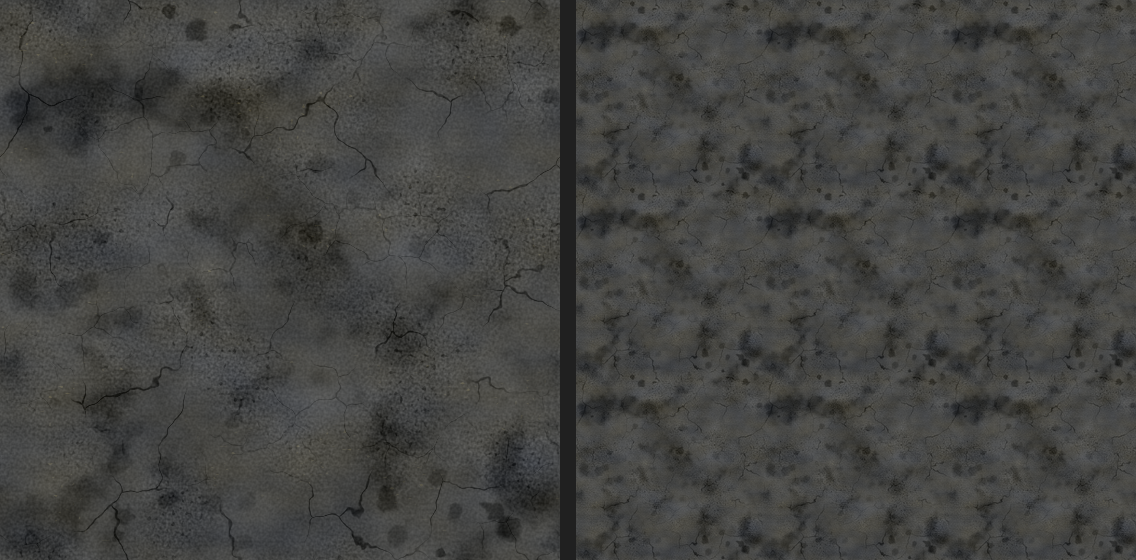
Left, the tile; right, the same tile 3 across and 3 down.
This texture is drawn by a WebGL 2 fragment shader. Its source:

```glsl
#version 300 es
precision highp float;
// Seamless dark weathered concrete with soft stains, blotches, pits and hairline cracks.
#define BASE_TONE 0.288
#define CLOUD_AMOUNT 0.075
#define STAIN_DEPTH 0.125
#define SPOT_CELLS 15.0
#define SPOT_DEPTH 0.115
#define CRACK_WIDTH 0.0019
#define CRACK_DEPTH 0.13
#define CRACK_WARP 0.036
#define GRAIN_AMOUNT 0.075
#define PIT_DEPTH 0.10
#define TINT_AMOUNT 0.022

uniform vec2 u_resolution;
out vec4 outColor;

float hash(vec2 p) {
    return fract(sin(dot(p, vec2(127.1, 311.7))) * 43758.5453);
}

vec2 hash2(vec2 p) {
    return vec2(hash(p), hash(p + 53.7));
}

// Whole-number cell index, repeated after one canvas.
vec2 wrapCell(vec2 cell, vec2 period) {
    return floor(mod(cell + 0.5, period));
}

float cornerSlope(vec2 cell, vec2 corner, vec2 f, vec2 period, float seed) {
    float angle = 6.28319 * hash(wrapCell(cell + corner, period) + seed * 7.31);
    return dot(vec2(cos(angle), sin(angle)), f - corner);
}

// Periodic gradient noise, roughly -0.7 to 0.7.
float noise(vec2 uv, vec2 period, float seed) {
    vec2 p = uv * period;
    vec2 cell = floor(p);
    vec2 f = p - cell;
    vec2 s = f * f * f * (f * (f * 6.0 - 15.0) + 10.0);
    float low = mix(cornerSlope(cell, vec2(0, 0), f, period, seed),
                    cornerSlope(cell, vec2(1, 0), f, period, seed), s.x);
    float high = mix(cornerSlope(cell, vec2(0, 1), f, period, seed),
                     cornerSlope(cell, vec2(1, 1), f, period, seed), s.x);
    return mix(low, high, s.y);
}

float fbm(vec2 uv, vec2 period, int octaves, float seed) {
    float sum = 0.0, gain = 1.0;
    for (int i = 0; i < octaves; i++) {
        sum += gain * noise(uv, period, seed + float(i));
        period *= 2.0;
        gain *= 0.53;
    }
    return sum;
}

// Distance to the nearest cell border, in canvas units.
float borderDistance(vec2 uv, float count, float seed) {
    vec2 p = uv * count, cell = floor(p), f = p - cell;
    vec2 nearest = vec2(0.0);
    float best = 9.0;
    for (int y = -1; y <= 1; y++)
    for (int x = -1; x <= 1; x++) {
        vec2 o = vec2(x, y);
        vec2 r = o + hash2(wrapCell(cell + o, vec2(count)) + seed) - f;
        if (dot(r, r) < best) { best = dot(r, r); nearest = r; }
    }
    float border = 9.0;
    for (int y = -2; y <= 2; y++)
    for (int x = -2; x <= 2; x++) {
        vec2 o = vec2(x, y);
        vec2 r = o + hash2(wrapCell(cell + o, vec2(count)) + seed) - f;
        vec2 d = r - nearest;
        if (dot(d, d) > 1e-5) border = min(border, dot(0.5 * (r + nearest), normalize(d)));
    }
    return border / count;
}

// Broken crack network: the mask thins and fades each line.
float cracks(vec2 uv, float count, float width, float mask, float seed) {
    float pixel = 1.0 / u_resolution.y;
    float w = width * (0.35 + 0.65 * mask);
    return mask * (1.0 - smoothstep(0.2 * w, w + 0.6 * pixel, borderDistance(uv, count, seed)));
}

// Ragged round blotches that gather in clusters.
float spots(vec2 uv, float ragged) {
    vec2 p = uv * SPOT_CELLS, cell = floor(p);
    float cover = 0.0;
    for (int y = -1; y <= 1; y++)
    for (int x = -1; x <= 1; x++) {
        vec2 id = wrapCell(cell + vec2(x, y), vec2(SPOT_CELLS));
        vec2 center = cell + vec2(x, y) + 0.15 + 0.7 * hash2(id + 3.1);
        float cluster = noise(center / SPOT_CELLS, vec2(4.0), 61.0);
        float present = step(hash(id + 9.7), 0.22 + 1.3 * cluster);
        float radius = mix(0.12, 0.4, hash(id + 21.3));
        float strength = mix(0.2, 1.0, pow(hash(id + 33.9), 2.0));
        float d = length(p - center) + 0.24 * ragged;
        cover = max(cover, present * strength * (1.0 - smoothstep(radius * 0.6, radius * 1.15, d)));
    }
    return cover;
}

void main() {
    vec2 uv = gl_FragCoord.xy / u_resolution;
    float mottle = fbm(uv, vec2(17.0), 4, 11.0);

    // Broad clouds, faint horizontal wear and dark stains
    float tone = BASE_TONE + CLOUD_AMOUNT * fbm(uv, vec2(5.0), 5, 1.0);
    tone += 0.018 * fbm(uv, vec2(7.0, 26.0), 3, 21.0) + 0.02 * mottle;
    float stain = smoothstep(0.02, 0.55, fbm(uv, vec2(4.0), 5, 31.0) + 0.12 * mottle);
    tone -= STAIN_DEPTH * stain * (0.85 + 0.5 * mottle);
    tone -= SPOT_DEPTH * spots(uv, fbm(uv, vec2(34.0), 3, 41.0));

    // Fine grain and pits
    float wear = smoothstep(-0.3, 0.4, noise(uv, vec2(6.0), 51.0));
    float grain = noise(uv, vec2(173.0), 52.0) + 0.8 * noise(uv, vec2(256.0), 53.0);
    tone += GRAIN_AMOUNT * grain * (0.6 + 0.6 * wear);
    tone -= PIT_DEPTH * wear * smoothstep(0.24, 0.52, noise(uv, vec2(118.0, 103.0), 54.0));

    // Large and hairline cracks
    vec2 bend = vec2(fbm(uv, vec2(9.0), 4, 71.0), fbm(uv, vec2(9.0), 4, 81.0));
    vec2 bent = uv + CRACK_WARP * bend;
    float broken = fbm(uv, vec2(6.0), 2, 91.0);
    float crack = cracks(bent, 6.0, CRACK_WIDTH, smoothstep(-0.04, 0.3, broken), 4.3);
    float hairline = cracks(bent, 13.0, 0.6 * CRACK_WIDTH, smoothstep(0.0, 0.35, -broken), 8.9);
    tone -= CRACK_DEPTH * max(crack, 0.55 * hairline);

    // Olive and blue tints, with pale ochre flecks
    float tint = fbm(uv, vec2(5.0, 8.0), 3, 101.0);
    vec3 color = vec3(max(tone, 0.07)) + vec3(0.002, 0.003, -0.005);
    color += TINT_AMOUNT * tint * vec3(0.9, 0.35, -1.1);
    float fleck = smoothstep(0.36, 0.58, noise(uv, vec2(95.0, 160.0), 111.0));
    color += fleck * smoothstep(0.0, 0.4, tint) * vec3(0.10, 0.09, 0.05);
    outColor = vec4(color, 1.0);
}
```
